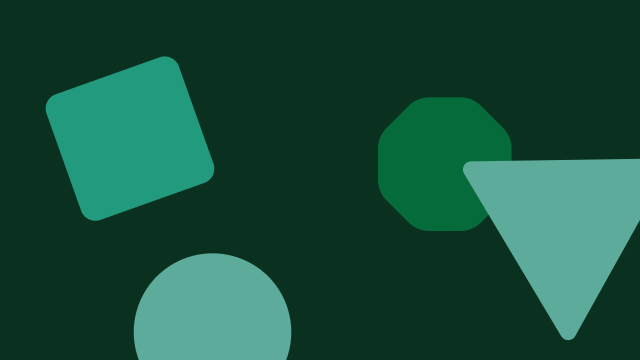
Write a Shadertoy shader that draws this background.

```glsl
// Flat rounded shapes in green and teal scattered over a dark green field.

#define FIELD_COLOR  vec3(0.040, 0.190, 0.120)
#define SQUARE_COLOR vec3(0.135, 0.604, 0.494)
#define OCTAGON_COLOR vec3(0.020, 0.420, 0.230)
#define PALE_COLOR   vec3(0.363, 0.670, 0.602)
#define SQUARE_TILT  0.342
#define TRIANGLE_TILT 0.015

const float PI = 3.14159265;

// Express p in axes turned counterclockwise by angle
vec2 turn(vec2 p, float angle) {
    float c = cos(angle), s = sin(angle);
    return vec2(c * p.x + s * p.y, c * p.y - s * p.x);
}

float roundedBox(vec2 p, vec2 halfSize, float radius) {
    vec2 q = abs(p) - halfSize + radius;
    return length(max(q, 0.0)) + min(max(q.x, q.y), 0.0) - radius;
}

// Regular polygon with one side facing +x; apothem includes the rounding
float roundedPolygon(vec2 p, float sides, float apothem, float radius) {
    float sector = 2.0 * PI / sides;
    float angle = atan(p.y, p.x);
    vec2 q = turn(p, sector * floor(angle / sector + 0.5));
    float inner = apothem - radius;
    float halfSide = inner * tan(0.5 * sector);
    vec2 d = vec2(q.x - inner, max(abs(q.y) - halfSide, 0.0));
    return (d.x > 0.0 ? length(d) : d.x) - radius;
}

// Lay a shape over the colour with an edge one pixel wide
vec3 paint(vec3 under, vec3 color, float dist) {
    return mix(under, color, clamp(0.5 - dist * iResolution.y, 0.0, 1.0));
}

void mainImage(out vec4 fragColor, in vec2 fragCoord) {
    // Canvas height is one unit
    vec2 p = fragCoord / iResolution.y;

    float square = roundedBox(turn(p - vec2(0.3611, 0.615), SQUARE_TILT),
                              vec2(0.1951, 0.1852), 0.042);
    float disc = length(p - vec2(0.5903, 0.0775)) - 0.2188;
    float octagon = roundedPolygon(p - vec2(1.2355, 0.544), 8.0, 0.1856, 0.081);
    float triangle = roundedPolygon(turn(p - vec2(1.5737, 0.3813), 0.5 * PI + TRIANGLE_TILT),
                                    3.0, 0.1744, 0.0227);

    // Back to front
    vec3 color = FIELD_COLOR;
    color = paint(color, SQUARE_COLOR, square);
    color = paint(color, PALE_COLOR, disc);
    color = paint(color, OCTAGON_COLOR, octagon);
    color = paint(color, PALE_COLOR, triangle);
    fragColor = vec4(color, 1.0);
}
```
